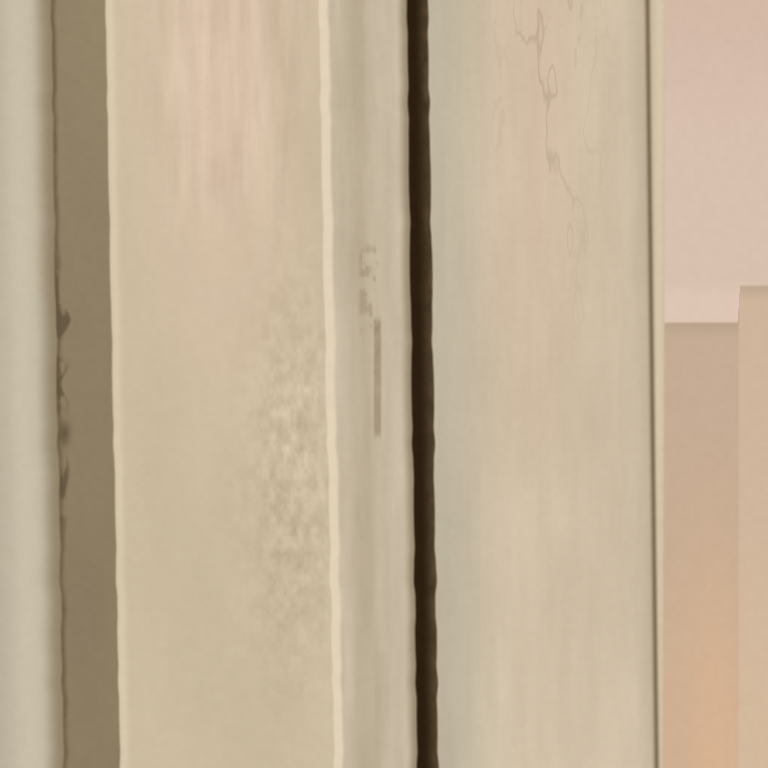
Give the GLSL for this texture, as a three.js fragment shader.

```glsl
// Weathered painted door boards: upright, slightly leaning panels split by a
// shaded recess and a dark gap, with a pale wall and ceiling at the right.
// Edges are lines in height; each strip is a gradient under streaked noise.
varying vec2 vUv;

const vec3 PAINT = vec3(0.80, 0.735, 0.625);
const vec3 PAINT_PINK = vec3(0.84, 0.745, 0.65);
const vec3 PAINT_COOL = vec3(0.75, 0.71, 0.625);
const vec3 RIDGE = vec3(0.89, 0.825, 0.715);
const vec3 RECESS = vec3(0.56, 0.50, 0.395);
const vec3 SHADE = vec3(0.43, 0.36, 0.27);
const vec3 GAP_DARK = vec3(0.17, 0.12, 0.065);
const vec3 GAP_LIGHT = vec3(0.35, 0.285, 0.205);
const vec3 CEILING = vec3(0.85, 0.755, 0.685);
const vec3 WALL = vec3(0.775, 0.675, 0.58);
const vec3 WALL_WARM = vec3(0.84, 0.70, 0.57);
const float SOFT = 0.0022;
const float WOBBLE = 0.0028;

float hash(vec2 p) {
  p = fract(p * vec2(0.1031, 0.1137));
  p += dot(p, p.yx + 33.33);
  return fract((p.x + p.y) * p.x * 7.13);
}

float noise(vec2 p) {
  vec2 i = floor(p), f = fract(p);
  f = f * f * (3.0 - 2.0 * f);
  return mix(mix(hash(i), hash(i + vec2(1.0, 0.0)), f.x),
             mix(hash(i + vec2(0.0, 1.0)), hash(i + 1.0), f.x), f.y);
}

float fbm(vec2 p) {
  float sum = 0.0, gain = 0.5;
  for (int i = 0; i < 4; i++) {
    sum += gain * noise(p);
    p = p * 2.03 + 17.1;
    gain *= 0.5;
  }
  return sum / 0.9375;
}

float after(float edge, float x) { return smoothstep(edge - SOFT, edge + SOFT, x); }
float bump(float x, float center, float width) {
  float d = (x - center) / width;
  return exp(-d * d);
}
float span(float lo, float hi, float soft, float x) {
  return smoothstep(lo - soft, lo + soft, x) * (1.0 - smoothstep(hi - soft, hi + soft, x));
}

// Ceiling above, wall below, with a nearer block at the far right
vec3 room(vec2 p) {
  vec3 ceiling = CEILING - 0.035 * smoothstep(0.8, 1.0, p.y) * vec3(0.5, 0.8, 0.8);
  ceiling += 0.02 * span(0.57, 0.625, 0.012, p.y);
  float low = smoothstep(0.5, 0.0, p.y);
  vec3 wall = mix(WALL, WALL_WARM, low * (0.55 + 0.45 * bump(p.x, 0.93, 0.035)));
  wall *= 1.0 - 0.05 * bump(p.y, 0.578, 0.012);
  vec3 block = mix(vec3(0.81, 0.71, 0.61), vec3(0.83, 0.725, 0.615), low);
  block *= 1.0 - 0.07 * bump(p.y, 0.626, 0.012);
  float side = after(0.962, p.x);
  wall = mix(wall, block, side);
  return mix(wall, ceiling, after(mix(0.580, 0.628, side), p.y));
}

void main() {
  vec2 p = vUv;
  float down = 1.0 - p.y;
  float wob = WOBBLE * (noise(vec2(3.0, p.y * 45.0)) - 0.5);

  // Leaning edges, left to right
  float recessL = mix(0.066, 0.082, down) + wob;
  float panelL = mix(0.137, 0.156, down) + wob * 0.6;
  float ridgeL = mix(0.414, 0.434, down) + wob;
  float gapL = mix(0.530, 0.543, down) + wob * 0.8;
  float gapR = mix(0.557, 0.571, down) - wob;
  float seam = mix(0.841, 0.853, down);
  float roomL = mix(0.867, 0.863, down);

  // Wear shared by the painted strips
  float streak = fbm(p * vec2(75.0, 9.0));
  float cloud = fbm(p * vec2(9.0, 4.0) + 5.0);
  float grain = fbm(p * vec2(110.0, 65.0));

  // Rounded strip at the left
  vec3 col = mix(vec3(0.72, 0.685, 0.605), vec3(0.79, 0.745, 0.655), bump(p.x, recessL - 0.043, 0.026));
  col = mix(col, RECESS, 0.9 * smoothstep(-0.028, 0.0, p.x - recessL));

  // Shaded recess with grime along its inner corner
  float inRecess = p.x - recessL;
  vec3 recess = RECESS * (0.97 + 0.05 * p.y + 0.08 * (cloud - 0.5));
  recess = mix(recess, SHADE, 0.65 * bump(inRecess, 0.002, 0.004));
  float grimeZone = 0.3 + 0.7 * span(0.33, 0.64, 0.04, p.y);
  float reach = 0.003 + 0.016 * noise(vec2(8.0, p.y * 36.0)) * grimeZone;
  float grime = span(0.0, reach, 0.003, inRecess) * smoothstep(0.3, 0.65, fbm(p * vec2(60.0, 38.0)));
  grime = max(grime, bump(inRecess, 0.009, 0.008) * bump(p.y, 0.435, 0.016));
  recess = mix(recess, SHADE * 0.85, 0.75 * grime * grimeZone);
  col = mix(col, recess, after(recessL, p.x));

  // First panel: pinkish streaks above, mottled wear lower right
  float pink = bump(p.x, 0.29, 0.10) * smoothstep(0.3, 0.95, p.y);
  vec3 panel = mix(PAINT, PAINT_PINK, pink);
  panel += 0.05 * (cloud - 0.5);
  panel += 0.11 * (streak - 0.5) * span(0.2, 0.39, 0.05, p.x) * smoothstep(0.62, 0.85, p.y);
  float mottle = bump(p.x, 0.385, 0.055) * bump(p.y, 0.38, 0.24);
  panel += mottle * (0.18 * (grain - 0.5) - 0.02);
  panel += 0.045 * bump(p.x, panelL + 0.006, 0.006);
  col = mix(col, panel, after(panelL, p.x));

  // Bevel with bright ridge, shaded outer edge and a rubbed scratch
  float inBevel = (p.x - ridgeL) / (gapL - ridgeL);
  vec3 bevel = mix(vec3(0.79, 0.73, 0.64), vec3(0.735, 0.675, 0.58), bump(inBevel, 0.43, 0.2));
  bevel += 0.07 * (streak - 0.5);
  bevel = mix(bevel, RECESS * 0.95, 0.75 * smoothstep(0.86, 1.0, inBevel));
  float scratch = span(0.487, 0.496, 0.002, p.x) * span(0.432, 0.585, 0.006, p.y);
  scratch += 0.6 * span(0.468, 0.492, 0.004, p.x) * span(0.57, 0.68, 0.012, p.y) * smoothstep(0.45, 0.65, grain);
  bevel = mix(bevel, RECESS, 0.65 * scratch * (0.5 + 0.6 * grain));
  bevel = mix(bevel, RIDGE, 0.95 * span(0.0, 0.115, 0.03, inBevel));
  col = mix(col, bevel, after(ridgeL, p.x));

  // Dark gap
  float inGap = (p.x - gapL) / (gapR - gapL);
  vec3 gap = mix(GAP_DARK, GAP_LIGHT, smoothstep(0.3, 1.0, inGap) * (0.5 + 0.6 * grain));
  col = mix(col, gap, after(gapL, p.x));

  // Second panel: cool at the gap, flaked streaks towards the top
  float inPanel = p.x - gapR;
  vec3 board = mix(PAINT_COOL, PAINT + vec3(0.01, 0.01, 0.02), smoothstep(0.0, 0.10, inPanel));
  board = mix(board, PAINT_PINK, 0.6 * bump(p.x, 0.70, 0.06) * smoothstep(0.1, 0.8, p.y));
  float flakeZone = bump(p.x, 0.71, 0.06) * smoothstep(0.4, 0.9, p.y);
  float flake = 1.0 - smoothstep(0.0, 0.035, abs(fbm(p * vec2(32.0, 7.0) + 3.0) - 0.5));
  board += 0.05 * (cloud - 0.5) + 0.035 * (streak - 0.5) - 0.06 * flake * flakeZone;
  board *= 1.0 - 0.06 * smoothstep(0.03, 0.0, seam - p.x);
  col = mix(col, board, after(gapR, p.x));

  // Seam, narrow edge strip, then the room
  vec3 trim = mix(PAINT, RIDGE, 0.45 * bump(p.x, roomL - 0.008, 0.006));
  col = mix(col, trim, after(seam, p.x));
  col = mix(col, SHADE, 0.8 * bump(p.x, seam + 0.002, 0.0035));
  col = mix(col, room(p), after(roomL, p.x));

  col += 0.018 * (fbm(p * 130.0) - 0.5);
  gl_FragColor = vec4(col, 1.0);
}
```
